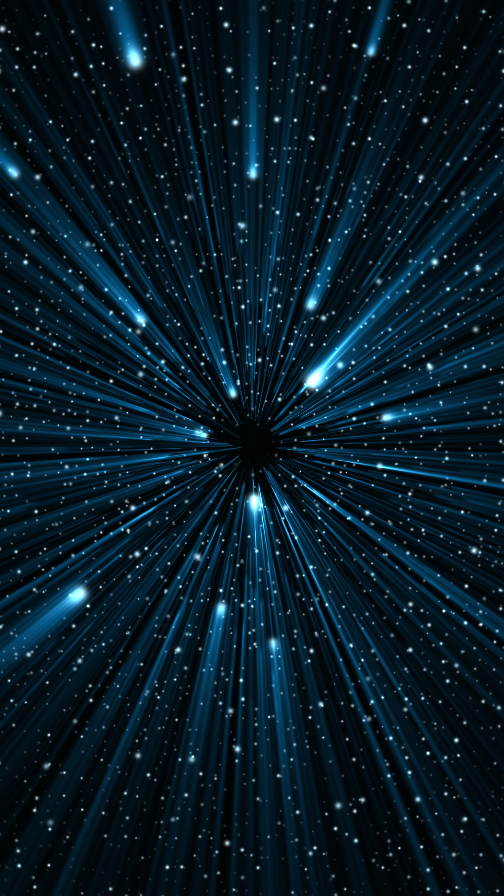
Give the GLSL for this background, as a Shadertoy shader.

```glsl
// Blue light streaks and white sparks bursting outward from a dark centre.

vec3 hash(vec2 cell) {
    vec3 q = fract(cell.xyx * vec3(0.1031, 0.1030, 0.0973));
    q += dot(q, q.yxz + 33.33);
    return fract((q.xxy + q.yzz) * q.zyx);
}

float gradientNoise(vec2 p) {
    vec2 cell = floor(p), f = p - cell;
    vec2 u = f * f * f * (f * (f * 6.0 - 15.0) + 10.0);
    vec2 o = vec2(1.0, 0.0);
    float a = dot(hash(cell).xy * 2.0 - 1.0, f);
    float b = dot(hash(cell + o).xy * 2.0 - 1.0, f - o);
    float c = dot(hash(cell + o.yx).xy * 2.0 - 1.0, f - o.yx);
    float d = dot(hash(cell + 1.0).xy * 2.0 - 1.0, f - 1.0);
    return mix(mix(a, b, u.x), mix(c, d, u.x), u.y);
}

// Angular layers of rays; finer layers start farther out, so heads stay slim
float streaks(vec2 p) {
    float r = length(p), turn = atan(p.y, p.x) / 6.28319, light = 0.0;
    for (int i = 0; i < 13; i++) {
        float layer = float(i), count = 26.0 + 13.0 * layer;
        float x = turn * count + 0.37 * layer;
        vec3 h = hash(vec2(mod(floor(x), count), layer * 17.0 + 3.0));
        float start = 0.02 + 0.006 * layer + h.y * (0.07 + 0.035 * layer);
        float t = r - start, ahead = max(t, 0.0);
        float offset = abs(fract(x) - 0.5 - (h.x - 0.5) * 0.4);
        float beam = 1.0 - smoothstep(0.0, mix(0.16, 0.3, h.z), offset);
        float fade = 0.9 * exp(-ahead * 16.0 - start * 3.0) + 0.25 * exp(-ahead * 1.0);
        float onset = smoothstep(-0.003, 0.003 + 0.06 * start, t);
        light += beam * onset * fade * mix(0.15, 1.3, h.x * h.z);
    }
    return light;
}

// Jittered grid of soft round sparks
float sparks(vec2 p, float spacing, float size, float chance, float seed) {
    vec2 g = p / spacing, cell = floor(g);
    vec3 h = hash(cell + seed);
    vec2 d = (fract(g) - 0.5 - (h.xy - 0.5) * 0.75) * spacing;
    float radius = max(size * mix(0.7, 1.2, h.x), 0.5 / iResolution.x);
    return step(h.z, chance) * mix(0.45, 1.1, h.y) * exp(-dot(d, d) / (radius * radius));
}

// Comet with a hot head and a tail that widens outward: x is tail, y is core
vec2 comet(vec2 p, vec2 head, float size, float reach) {
    float dist = length(head);
    vec2 axis = head / dist, d = p - head;
    float along = dot(d, axis), across = dot(p, vec2(-axis.y, axis.x));
    float ahead = max(along, 0.0);
    float width = size * (1.0 + 0.7 * ahead / (dist + 0.1));
    float tail = exp(-across * across / (width * width) - ahead / reach);
    tail *= smoothstep(-size, size, along);
    vec2 core = vec2(along * (along > 0.0 ? 0.55 : 1.0), across) / size;
    return vec2(tail, exp(-dot(core, core) * 2.2));
}

void mainImage(out vec4 fragColor, in vec2 fragCoord) {
    vec2 p = (fragCoord - 0.5 * iResolution.xy) / iResolution.x - vec2(0.0, 0.004);
    float r = length(p);
    vec2 dir = p / max(r, 0.0001);

    // Rays, varied broadly by direction and dimmed at the far corners
    float variation = 0.95 + 0.4 * gradientNoise(dir * 6.0 + 4.0);
    float light = streaks(p) * variation * mix(1.0, 0.75, smoothstep(0.4, 0.95, r));
    float haze = max(gradientNoise(dir * 25.0) + 0.1, 0.0);
    light += 0.15 * haze * smoothstep(0.06, 0.35, r);
    light *= 0.9 * light / (light + 0.25);

    // Foreground comets
    vec2 glow = comet(p, vec2(0.120, 0.127), 0.020, 0.14) * 1.3;
    glow += comet(p, vec2(0.005, -0.106), 0.016, 0.08) * 1.2;
    glow += comet(p, vec2(-0.340, -0.292), 0.019, 0.20);
    glow += comet(p, vec2(-0.231, 0.762), 0.020, 0.18);
    glow += comet(p, vec2(0.002, 0.537), 0.012, 0.20) * 0.8;
    glow += comet(p, vec2(0.116, 0.278), 0.013, 0.15) * 0.8;
    glow += comet(p, vec2(0.264, 0.056), 0.011, 0.12) * 0.9;
    glow += comet(p, vec2(-0.060, -0.319), 0.013, 0.15) * 0.8;
    glow += comet(p, vec2(-0.037, 0.102), 0.010, 0.10) * 0.9;
    glow += comet(p, vec2(0.042, -0.389), 0.012, 0.18) * 0.7;
    glow += comet(p, vec2(-0.218, 0.248), 0.012, 0.18) * 0.8;
    glow += comet(p, vec2(-0.093, 0.021), 0.008, 0.08) * 0.9;
    glow += comet(p, vec2(-0.470, 0.540), 0.013, 0.15) * 0.7;
    glow += comet(p, vec2(0.236, 0.780), 0.011, 0.15) * 0.7;
    light += glow.x * 0.85;

    // Sparks, the finest ones gathered around the middle
    float dots = sparks(p, 0.023, 0.0022, 0.55, 11.0) * exp(-r * r * 2.0);
    dots += sparks(p + 0.013, 0.037, 0.0029, 0.55, 57.0);
    dots += sparks(p, 0.095, 0.0052, 0.45, 91.0);
    dots *= smoothstep(0.02, 0.1, r);

    // Blue light turns cyan, then white, as it gets stronger
    vec3 color = vec3(0.004, 0.014, 0.02) + vec3(0.03, 0.53, 0.81) * light;
    color += vec3(0.45, 0.30, 0.15) * max(light - 0.65, 0.0);
    color += vec3(0.80, 0.92, 0.96) * (dots + glow.y);
    fragColor = vec4(min(color, 1.0), 1.0);
}
```
